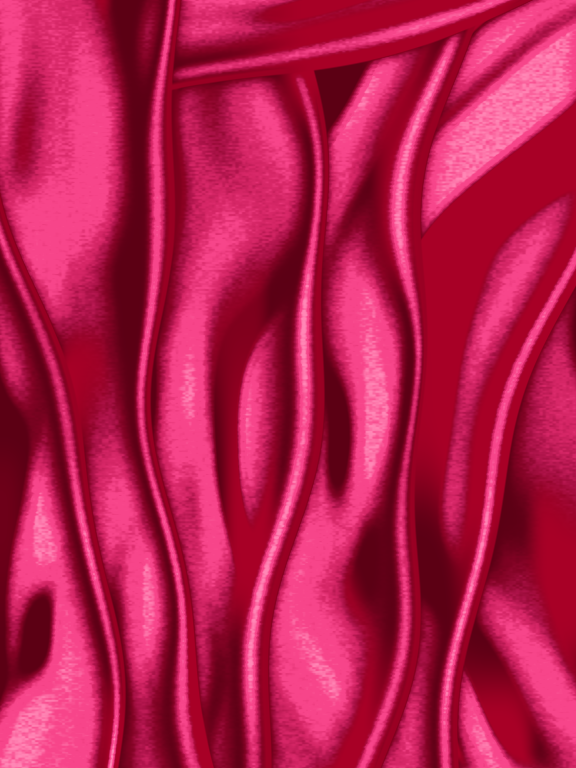
Write a Shadertoy shader that draws this texture.

```glsl
// Draped satin: overlapping sheets of cloth, each with a curved hem that has
// a red lip, a thin gleam and a dark hollow. Inside a sheet, the slope of a
// stretched and warped noise height sets the tone, which picks the colour.

#define CHERRY vec3(0.36, 0.00, 0.08)
#define WINE   vec3(0.51, 0.01, 0.14)
#define RED    vec3(0.66, 0.00, 0.15)
#define BERRY  vec3(0.67, 0.07, 0.28)
#define ROSE   vec3(0.84, 0.15, 0.40)
#define PINK   vec3(0.97, 0.27, 0.54)
#define SHEEN  vec3(1.00, 0.53, 0.71)
#define SHEETS 6
#define CROSS_SHEET 2
#define SPACING 0.15
#define HOLLOW 0.10
#define GRAIN 0.16

float hash(vec2 p) {
    return fract(sin(dot(p, vec2(127.1, 311.7))) * 43758.5);
}

float noise(vec2 p) {
    vec2 i = floor(p), f = fract(p);
    f = f * f * f * (f * (f * 6.0 - 15.0) + 10.0);
    return mix(mix(hash(i), hash(i + vec2(1, 0)), f.x),
               mix(hash(i + vec2(0, 1)), hash(i + vec2(1, 1)), f.x), f.y);
}

// Height of the soft folds; they bend more towards the right-hand sheets
float clothHeight(vec2 p, float id) {
    vec2 warp = vec2(noise(p * 4.0 + id * 3.1), noise(p * 4.0 + id * 5.7 + 9.0));
    p += 0.14 * (warp - 0.5);
    p.x -= (id - 1.5) * 0.32 * (p.y - 0.4) * (p.y - 0.4);
    return noise(vec2(p.x * 7.0, p.y * 2.0) + id * 7.3)
         + 0.35 * noise(vec2(p.x * 13.0, p.y * 5.0) + id * 4.9 + 31.0);
}

float clothTone(vec2 p, float id) {
    vec2 e = vec2(0.008, -0.004);
    float slope = (clothHeight(p + e, id) - clothHeight(p - e, id)) / (2.0 * length(e));
    return 0.95 * smoothstep(-2.4, 1.7, slope + 0.45)
         + 0.2 * smoothstep(2.0, 4.0, slope);
}

// Sideways place of a hem: the hems fan out towards the top
float hemLine(float i, float y) {
    return 0.09 + SPACING * i + 0.10 * (i - 1.6) * (y - 0.4)
         + 0.030 * sin(5.5 * y + 2.3 * i)
         + 0.010 * sin(15.0 * y + 4.0 * i);
}

// Tone and red glow of a sheet; d is the distance past its hem
vec2 sheet(vec2 p, float d, float id) {
    float width = 0.45 + 0.9 * noise(vec2(p.y * 4.0, id * 5.3));
    float x = max(-d, 0.0) / width;
    float tone = mix(0.06, clothTone(p, id), smoothstep(0.035, HOLLOW, x));

    float glow = smoothstep(0.48, 0.78, noise(vec2(p.x * 12.0, p.y * 3.0) + id * 2.7 + 40.0));
    glow *= 1.0 - smoothstep(0.2, 0.55, tone);
    float lip = 1.0 - smoothstep(0.006, 0.014, x);

    float ridge = (x - 0.023) / 0.010;
    float gleam = 0.6 + 0.6 * noise(vec2(p.y * 7.0, id * 3.7 + 20.0));
    tone += gleam * exp(-ridge * ridge);
    return vec2(tone, max(glow, 0.8 * lip));
}

vec3 satin(float tone) {
    vec3 c = mix(CHERRY, WINE, smoothstep(0.05, 0.30, tone));
    c = mix(c, BERRY, smoothstep(0.25, 0.50, tone));
    c = mix(c, ROSE, smoothstep(0.45, 0.70, tone));
    c = mix(c, PINK, smoothstep(0.68, 0.92, tone));
    return mix(c, SHEEN, smoothstep(0.98, 1.25, tone));
}

void mainImage(out vec4 fragColor, in vec2 fragCoord) {
    vec2 p = fragCoord / iResolution.y;
    float blur = 1.2 / iResolution.y;

    // Lay the sheets from right to left, each shading the one below
    vec2 look = sheet(p, -1.0, float(SHEETS));
    for (int k = SHEETS - 1; k >= 0; k--) {
        bool crossing = k == CROSS_SHEET;
        float i = float(k > CROSS_SHEET ? k - 1 : k);
        vec2 q = crossing ? vec2(p.y - 0.29 * p.x, p.x) : p;
        float d = crossing ? 0.80 + 0.02 * sin(9.0 * p.x) - q.x
                           : p.x - hemLine(i, p.y);
        look.x *= 1.0 - 0.7 * exp(-max(d, 0.0) / 0.010);
        look = mix(sheet(q, d, float(k)), look, smoothstep(-blur, blur, d));
    }

    // Fine weave, strongest where light falls
    float weave = noise(p * vec2(230.0, 400.0)) + 0.5 * noise(p * vec2(120.0, 260.0) + 70.0) - 0.75;
    float tone = look.x + GRAIN * weave * smoothstep(0.0, 0.6, look.x);

    vec3 color = satin(tone);
    color = mix(color, RED, look.y * (1.0 - smoothstep(0.3, 0.7, tone)));
    fragColor = vec4(color, 1.0);
}
```
